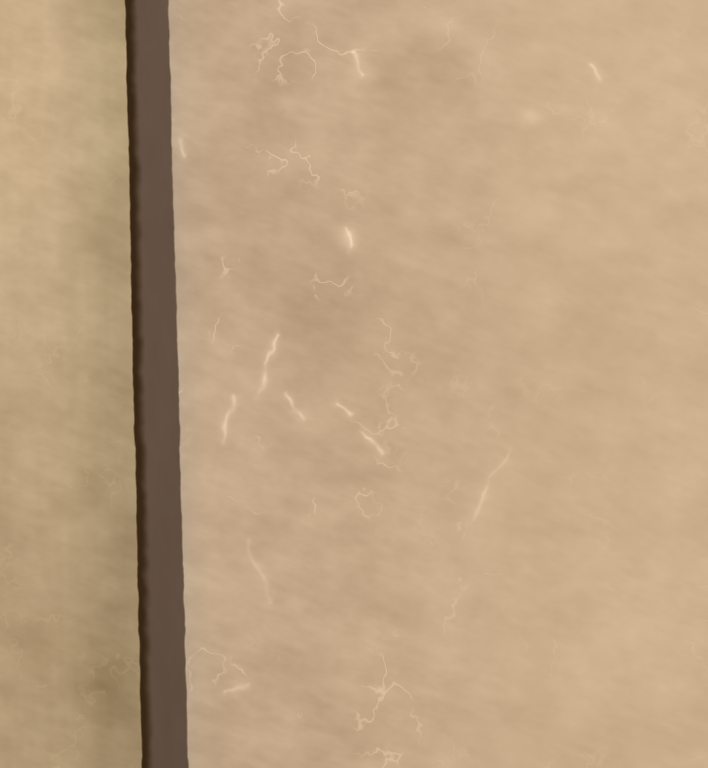
This texture is drawn by a Shadertoy shader. Its source:

```glsl
float hash(vec2 p) {
    return fract(sin(dot(p, vec2(127.1, 311.7))) * 43758.55);
}

float valueNoise(vec2 p) {
    vec2 cell = floor(p), f = fract(p);
    f = f * f * (3.0 - 2.0 * f);
    float low = mix(hash(cell), hash(cell + vec2(1, 0)), f.x);
    float high = mix(hash(cell + vec2(0, 1)), hash(cell + vec2(1, 1)), f.x);
    return mix(low, high, f.y);
}

// Fractal noise centred on zero
float fbm(vec2 p, int octaves) {
    float sum = 0.0, amp = 0.5;
    for (int i = 0; i < octaves; i++) {
        sum += amp * (valueNoise(p) - 0.5);
        p = mat2(1.6, 1.2, -1.2, 1.6) * p + 7.3;
        amp *= 0.55;
    }
    return sum;
}

float softSpot(vec2 p, vec2 centre, vec2 radius) {
    vec2 d = (p - centre) / radius;
    return exp(-dot(d, d));
}

float segmentDistance(vec2 p, vec2 a, vec2 b) {
    vec2 ab = b - a;
    return length(p - a - ab * clamp(dot(p - a, ab) / dot(ab, ab), 0.0, 1.0));
}

// Pale mineral veins, each a warped and broken stroke
float veins(vec2 p) {
    const vec4 strokes[12] = vec4[12](
        vec4(0.358, 0.564, 0.339, 0.492), vec4(0.302, 0.486, 0.289, 0.427),
        vec4(0.368, 0.488, 0.397, 0.456), vec4(0.475, 0.440, 0.505, 0.408),
        vec4(0.661, 0.414, 0.618, 0.323), vec4(0.322, 0.297, 0.354, 0.219),
        vec4(0.768, 0.915, 0.781, 0.893), vec4(0.456, 0.935, 0.479, 0.906),
        vec4(0.289, 0.099, 0.319, 0.112), vec4(0.443, 0.473, 0.462, 0.464),
        vec4(0.449, 0.703, 0.458, 0.681), vec4(0.238, 0.818, 0.242, 0.798));
    vec2 warped = p + 0.022 * vec2(fbm(p * 32.0, 3), fbm(p * 32.0 + 40.0, 3));
    float sum = 0.0;
    for (int i = 0; i < 12; i++) {
        float d = segmentDistance(warped, strokes[i].xy, strokes[i].zw);
        float strength = i == 4 || i == 5 ? 0.45 : 0.85;
        sum += strength * (0.7 * exp(-d * d / 0.000007) + 0.3 * exp(-d * d / 0.00008));
    }
    return sum * (0.4 + 0.9 * valueNoise(p * 75.0));
}

// Scattered flecks along thin noise contours
float flecks(vec2 p) {
    float contour = 1.0 - smoothstep(0.0, 0.035, abs(fbm(p * 23.0, 4)));
    float clump = smoothstep(0.02, 0.2, fbm(p * 14.0 + 19.0, 4));
    return contour * clump;
}

float mottling(vec2 p) {
    float cloud = 0.055 * fbm(p * 7.0, 5);
    float blotch = 0.07 * fbm(p * vec2(24.0, 29.0) + 11.0, 4);
    float brushed = 0.035 * fbm(mat2(0.94, 0.34, -0.34, 0.94) * p * vec2(35.0, 110.0), 3);
    return cloud + blotch + brushed;
}

vec3 leftSlab(vec2 p, float grooveX) {
    vec3 col = mix(vec3(0.715, 0.615, 0.48), vec3(0.79, 0.685, 0.54), smoothstep(0.1, 1.0, p.y));
    float shade = smoothstep(0.12, 0.0, grooveX - p.x);
    col -= shade * vec3(0.09, 0.075, 0.07);
    col -= 0.08 * softSpot(p, vec2(0.14, 0.11), vec2(0.04, 0.06));
    col -= 0.04 * softSpot(p, vec2(0.06, 0.16), vec2(0.06, 0.04));
    col += 0.04 * fbm(p * vec2(45.0, 8.0), 3);
    return col;
}

vec3 rightSlab(vec2 p, float grooveX) {
    vec3 col = mix(vec3(0.762, 0.652, 0.53), vec3(0.80, 0.69, 0.555), smoothstep(0.32, 0.85, p.x));
    col += 0.015 * (p.y - 0.5);
    // Worn areas and the pale rim around the upper one
    float worn = softSpot(p, vec2(0.55, 0.90), vec2(0.055, 0.04));
    worn += 0.8 * softSpot(p, vec2(0.39, 0.59), vec2(0.07, 0.09));
    worn += 0.6 * softSpot(p, vec2(0.35, 0.87), vec2(0.03, 0.05));
    col -= 0.035 * worn;
    float rim = abs(length((p - vec2(0.55, 0.90)) / vec2(0.09, 0.07)) - 1.0);
    col += 0.035 * exp(-rim * rim * 12.0) * valueNoise(p * 28.0);
    col += 0.05 * softSpot(p, vec2(0.69, 0.847), vec2(0.012));
    col += 0.06 * softSpot(p, vec2(0.453, 0.692), vec2(0.014));
    // Cool, faintly grey edge beside the groove
    float edge = exp(-max(p.x - grooveX, 0.0) / 0.018);
    return mix(col, vec3(0.69, 0.62, 0.54), 0.6 * edge);
}

vec3 groove(vec2 p, float leftX) {
    float lit = smoothstep(0.004, 0.017, p.x - leftX + 0.006 * fbm(p * 60.0, 2));
    vec3 wall = mix(vec3(0.37, 0.30, 0.25), vec3(0.40, 0.325, 0.27), p.y);
    return mix(vec3(0.22, 0.15, 0.085), wall, lit) + 0.02 * fbm(p * vec2(60.0, 20.0), 3);
}

void mainImage(out vec4 fragColor, in vec2 fragCoord) {
    vec2 p = fragCoord / iResolution.y;
    float soft = 1.2 / iResolution.y;
    float wobble = 0.003 * fbm(vec2(p.y * 50.0, 3.0), 3);
    float leftX = mix(0.185, 0.163, p.y) + wobble;
    float rightX = mix(0.245, 0.219, p.y) - wobble;
    float onRight = smoothstep(rightX - soft, rightX + soft, p.x);
    float pastLeft = smoothstep(leftX - soft, leftX + soft, p.x);

    // Stone surface
    vec3 stone = mix(leftSlab(p, leftX), rightSlab(p, rightX), onRight);
    float texturing = mix(1.15, 0.75, smoothstep(0.35, 0.8, p.x));
    stone += texturing * mottling(p) * vec3(1.0, 1.0, 0.95);
    float fleckAmount = mix(0.35, 1.0, onRight) * mix(1.0, 0.25, smoothstep(0.4, 0.7, p.x));
    stone += vec3(0.08, 0.08, 0.075) * flecks(p) * fleckAmount;
    stone += vec3(0.14, 0.145, 0.14) * veins(p);

    // Groove between the slabs
    vec3 col = mix(stone, groove(p, leftX), pastLeft * (1.0 - onRight));
    fragColor = vec4(clamp(col, 0.0, 1.0), 1.0);
}
```
